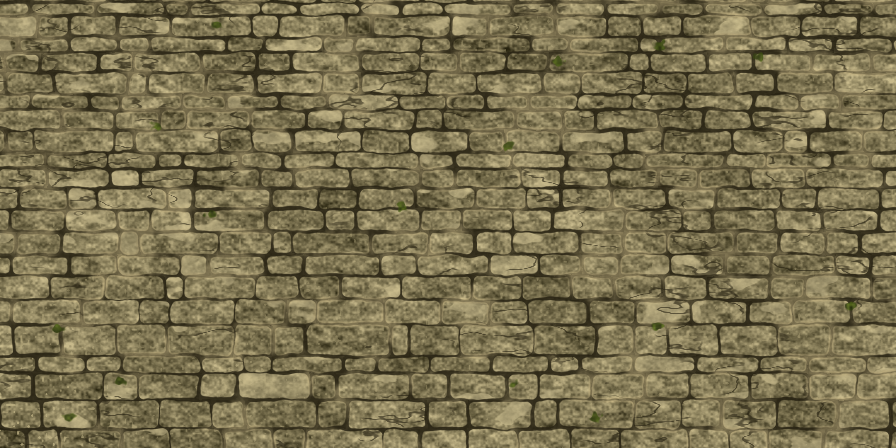
A WebGL 2 fragment shader for this texture:

```glsl
#version 300 es
precision highp float;

uniform vec2 u_resolution;
out vec4 outColor;

// Layout, in units of the canvas height
const float ROW_RATE = 25.5;       // courses per height at the top
const float ROW_SLOWING = 4.9;     // courses grow taller downwards
const float COLUMN_RATE = 8.7;     // stones per height along a course
const float ROW_JITTER = 0.36;
const float COLUMN_JITTER = 0.68;
const float CORNER = 0.014;
const float JOINT_MIN = 0.0004;
const float JOINT_MAX = 0.0046;
const float MORTAR_WIDTH = 0.009;
const float EDGE_WOBBLE = 0.011;
const float TUFT_CELL = 0.2;
const float TUFT_CHANCE = 0.24;
const float TUFT_RADIUS = 0.009;

// Surface
const float BASE_TONE = 0.60;
const float STONE_VARIATION = 0.17;
const float BLOTCHES = 0.34;
const float ROUGHNESS = 0.62;
const float GRAIN = 0.44;
const float RELIEF = 0.75;

const vec3 SHADOW = vec3(0.22, 0.20, 0.11);
const vec3 HIGHLIGHT = vec3(0.71, 0.66, 0.49);
const vec3 CREVICE = vec3(0.15, 0.13, 0.07);
const vec3 MORTAR = vec3(0.68, 0.62, 0.45);
const vec3 BARE_STONE = vec3(0.73, 0.68, 0.51);
const vec3 MOSS = vec3(0.25, 0.31, 0.08);

float hash(vec2 p) {
    vec3 q = fract(p.xyx * vec3(0.1031, 0.1030, 0.0973));
    q += dot(q, q.yzx + 33.33);
    return fract((q.x + q.y) * q.z);
}

float noise(vec2 p) {
    vec2 i = floor(p), f = fract(p);
    f = f * f * (3.0 - 2.0 * f);
    float low = mix(hash(i), hash(i + vec2(1, 0)), f.x);
    float high = mix(hash(i + vec2(0, 1)), hash(i + vec2(1, 1)), f.x);
    return mix(low, high, f.y);
}

float fbm(vec2 p) {
    float sum = 0.0, amplitude = 0.533;
    for (int i = 0; i < 4; i++) {
        sum += amplitude * noise(p);
        p = mat2(1.6, 1.2, -1.2, 1.6) * p + 17.3;
        amplitude *= 0.5;
    }
    return sum;
}

float jitteredEdge(float index, float seed, float amount) {
    return index + (hash(vec2(index, seed)) - 0.5) * amount;
}

// Returns the cell index and the distance to its nearer edge
vec2 jitteredCell(float x, float seed, float amount) {
    float nearest = floor(x + 0.5);
    float cell = x < jitteredEdge(nearest, seed, amount) ? nearest - 1.0 : nearest;
    float before = x - jitteredEdge(cell, seed, amount);
    float after = jitteredEdge(cell + 1.0, seed, amount) - x;
    return vec2(cell, min(before, after));
}

// Returns the stone id and the distance to its rounded outline
vec3 masonry(vec2 p) {
    float depth = 1.0 - p.y;
    vec2 row = jitteredCell(depth * (ROW_RATE - ROW_SLOWING * depth), 71.0, ROW_JITTER);
    float along = p.x * COLUMN_RATE + hash(vec2(row.x, 5.0));
    vec2 column = jitteredCell(along, row.x + 130.0, COLUMN_JITTER);
    vec2 inset = vec2(column.y / COLUMN_RATE, row.y / (ROW_RATE - 2.0 * ROW_SLOWING * depth));
    float outline = CORNER - length(max(CORNER - inset, 0.0));
    return vec3(column.x, row.x, outline);
}

void main() {
    vec2 p = gl_FragCoord.xy / u_resolution.y;
    float pixel = 1.0 / u_resolution.y;
    vec2 wobble = vec2(fbm(p * 24.0), fbm(p * 24.0 + 50.0)) - 0.5;
    vec3 stone = masonry(p + wobble * EDGE_WOBBLE);
    vec2 id = stone.xy + 40.0;
    float outline = stone.z;
    vec2 local = p + id * 3.7;     // each stone has its own grain

    // Stone tone: tint, stains, pitting and light from above
    float tone = BASE_TONE + (hash(id) - 0.5) * STONE_VARIATION;
    tone -= 0.13 * step(hash(id + 9.0), 0.08);
    tone += (fbm(p * 6.0) - 0.5) * BLOTCHES;
    float rough = fbm(local * vec2(38.0, 52.0));
    tone += (rough - 0.5) * ROUGHNESS;
    tone += (rough - fbm((local + vec2(0.002, 0.006)) * vec2(38.0, 52.0))) * RELIEF;
    tone += (noise(p * 185.0) - 0.5) * GRAIN;
    vec3 color = mix(SHADOW, HIGHLIGHT, clamp(tone, -0.15, 1.15));

    // Bare patches, and a few wholly pale stones
    float bare = smoothstep(0.69, 0.74, fbm(local * vec2(9.0, 17.0)));
    bare = max(bare, 0.7 * step(0.987, hash(id + 23.0)));
    color = mix(color, BARE_STONE * (0.8 + 0.4 * rough), bare * 0.75);

    // Pale lichen flecks, denser in the lower left corner
    float corner = 1.0 - smoothstep(0.05, 0.4, length(p));
    float fleck = smoothstep(0.79, 0.92, noise(p * 125.0 + 31.0));
    color = mix(color, HIGHLIGHT * 1.08, fleck * (0.35 + 0.4 * corner));

    // Splits running along the stones
    float ridge = abs(fbm(local * vec2(8.0, 23.0) + 11.0) - 0.5);
    float split = 1.0 - smoothstep(0.006, 0.018 + pixel * 3.0, ridge);
    split *= smoothstep(0.52, 0.68, noise(p * 12.0 + 80.0));
    color = mix(color, CREVICE, split * 0.6);

    // Patchy mortar and open joints
    float filled = smoothstep(0.40, 0.70, fbm(p * 13.0 + 7.0));
    float mortar = 1.0 - smoothstep(0.3 * MORTAR_WIDTH, MORTAR_WIDTH, outline);
    color = mix(color, MORTAR * (0.75 + 0.5 * rough), mortar * filled * 0.75);
    float width = mix(JOINT_MIN, JOINT_MAX, noise(p * 17.0 + 3.0)) + 0.001 * corner;
    float joint = 1.0 - smoothstep(width - 0.5 * pixel, width + pixel, outline);
    color = mix(color, CREVICE, joint * (0.88 - 0.55 * filled));

    // Scattered tufts of moss
    vec2 cell = floor(p / TUFT_CELL);
    vec2 center = (cell + 0.2 + 0.6 * vec2(hash(cell + 61.0), hash(cell + 67.0))) * TUFT_CELL;
    float tuft = length((p - center) * vec2(0.8, 1.0)) + (noise(p * 110.0) - 0.5) * 0.012;
    float grows = step(hash(cell + 73.0), TUFT_CHANCE);
    float cover = 1.0 - smoothstep(TUFT_RADIUS - 0.003, TUFT_RADIUS + pixel, tuft);
    color = mix(color, MOSS * (0.6 + 0.8 * noise(p * 150.0)), cover * grows * 0.85);

    outColor = vec4(clamp(color, 0.0, 1.0), 1.0);
}
```
